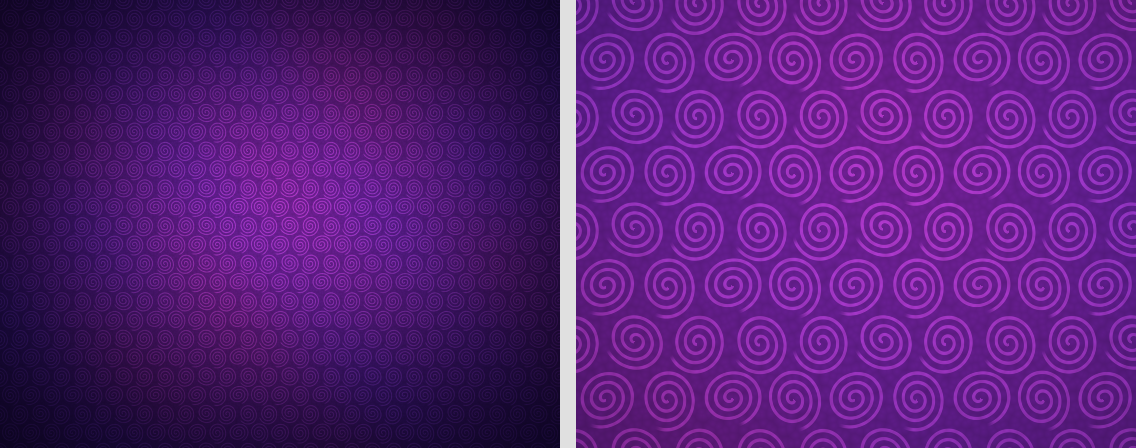
Left, the full canvas; right, a detail of the centre.
Write a WebGL 1 fragment shader that draws this pattern.

```glsl
precision highp float;

uniform vec2 u_resolution;

const float TAU = 6.2831853;

// Lattice, in units of one column pitch
const float COLUMNS = 27.0;
const float ROW_PITCH = 0.907;
const vec2 LATTICE_SHIFT = vec2(-0.03, 0.32);
const vec2 VARIATION_PERIOD = vec2(4.0, 2.0);

// Spiral
const float ARM_SPACING = 0.143;
const float INNER_TURNS = 0.2;
const float OUTER_TURNS = 3.35;
const float HALF_WIDTH = 0.026;
const float END_ANGLE = 0.03;
const float JITTER = 0.05;
const float WOBBLE = 0.05;

// Light, in units of the canvas
const vec2 GLOW_CENTER = vec2(0.515, 0.53);
const float GLOW_FALLOFF = 1.3;
const vec3 SHADOW = vec3(0.030, 0.012, 0.120);
const vec3 GLOW = vec3(0.450, 0.140, 0.520);
const vec3 GROUND_TINT = vec3(0.83, 0.78, 0.88);
const vec3 LINE_TINT = vec3(1.34, 1.42, 1.23);

// Wear
const float GRAIN_SCALE = 230.0;
const float GRAIN_AMOUNT = 0.12;
const float HUE_DRIFT = 0.10;

vec2 hash2(vec2 p) {
    vec2 q = vec2(dot(p, vec2(127.1, 311.7)), dot(p, vec2(269.5, 183.3)));
    return fract(sin(q) * 43758.5);
}

// Distance to the nearest feature point
float cellular(vec2 p) {
    vec2 cell = floor(p);
    float nearest = 2.0;
    for (int j = -1; j <= 1; j++) {
        for (int i = -1; i <= 1; i++) {
            vec2 c = cell + vec2(float(i), float(j));
            nearest = min(nearest, distance(p, c + hash2(c)));
        }
    }
    return nearest;
}

// Slow drift between blue and magenta
float layeredSines(vec2 p) {
    float s = sin(p.x * 9.0 + 1.7 * sin(p.y * 7.0) + 3.2);
    s += 0.6 * sin(p.y * 15.0 - p.x * 6.0 + 1.3);
    s += 0.4 * sin(p.x * 23.0 + p.y * 19.0);
    return s * 0.5;
}

// Coverage of one hand-drawn spiral that winds outward clockwise
float spiral(vec2 p, vec2 seed, float pixel) {
    float angle = atan(p.y, p.x);
    float radius = length(p) * (1.0 + WOBBLE * sin(2.0 * angle + TAU * seed.x));
    float turn = fract(END_ANGLE - angle / TAU + 0.3 * (seed.y - 0.5));
    float lap = floor(radius / ARM_SPACING - turn + 0.5);
    lap = clamp(lap, ceil(INNER_TURNS - turn), floor(OUTER_TURNS - turn));
    float along = lap + turn;
    float d = abs(radius - ARM_SPACING * along);
    float soft = 0.6 * pixel;
    float stroke = 1.0 - smoothstep(HALF_WIDTH - soft, HALF_WIDTH + soft, d);
    return stroke * (1.0 - smoothstep(OUTER_TURNS - 0.06, OUTER_TURNS, along));
}

// Staggered rows; neighbours are visited because spirals cross cell edges
float spiralField(vec2 p, float pixel) {
    p -= LATTICE_SHIFT * vec2(1.0, ROW_PITCH);
    float row = floor(p.y / ROW_PITCH);
    float coverage = 0.0;
    for (int j = -1; j <= 1; j++) {
        float y = row + float(j);
        float stagger = 0.5 * mod(y, 2.0);
        float column = floor(p.x - stagger);
        for (int i = -1; i <= 1; i++) {
            vec2 cell = vec2(column + float(i), y);
            vec2 seed = hash2(mod(cell, VARIATION_PERIOD) + 3.0);
            vec2 center = (cell + 0.5) * vec2(1.0, ROW_PITCH);
            center.x += stagger;
            center += JITTER * (seed.yx - 0.5);
            coverage = max(coverage, spiral(p - center, seed, pixel));
        }
    }
    return coverage;
}

void main() {
    vec2 uv = gl_FragCoord.xy / u_resolution;
    vec2 p = gl_FragCoord.xy / u_resolution.x;

    // Elliptical glow
    vec2 fromGlow = 2.0 * (uv - GLOW_CENTER);
    float glow = exp(-GLOW_FALLOFF * dot(fromGlow, fromGlow));
    vec3 color = SHADOW + GLOW * glow;

    // Lines over ground
    float line = spiralField(p * COLUMNS, COLUMNS / u_resolution.x);
    color *= mix(GROUND_TINT, LINE_TINT, line);

    // Uneven dye and fine grain
    float drift = HUE_DRIFT * layeredSines(p);
    color *= 1.0 + drift * vec3(1.0, -0.4, -0.7);
    color *= 1.0 + GRAIN_AMOUNT * (0.5 - cellular(p * GRAIN_SCALE));

    gl_FragColor = vec4(color, 1.0);
}
```
